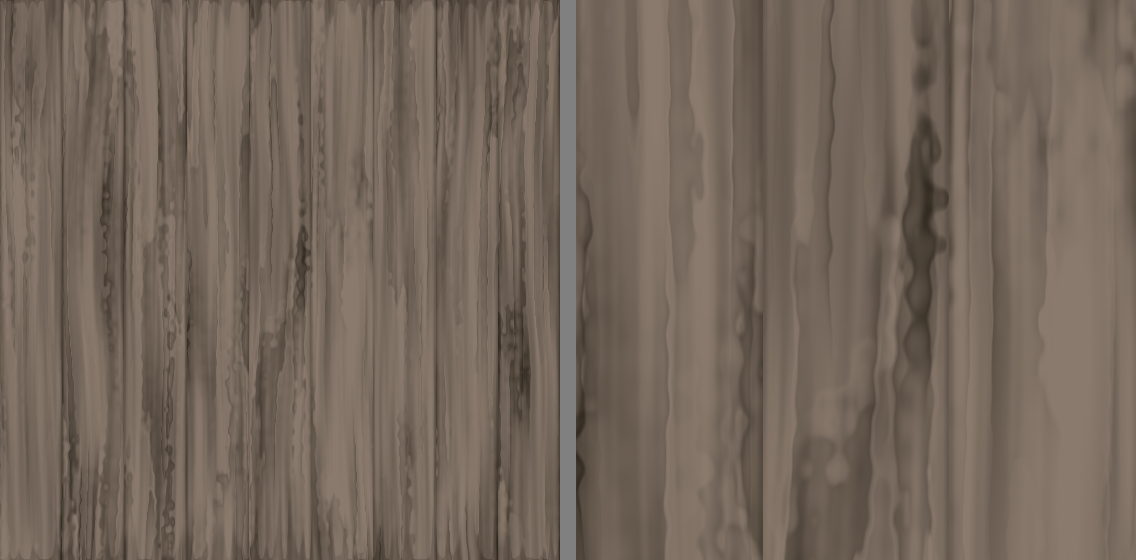
Left: the whole. Right: its middle third, enlarged.
This texture is drawn by a Shadertoy shader. Its source:

```glsl
const float PLANKS = 9.0;
const vec3 DARK_WOOD = vec3(0.31, 0.27, 0.23);
const vec3 LIGHT_WOOD = vec3(0.515, 0.455, 0.405);

float hash(vec2 p) {
    return fract(sin(dot(p, vec2(127.1, 311.7))) * 43758.5453);
}

float noise(vec2 p) {
    vec2 cell = floor(p);
    vec2 f = fract(p);
    vec2 u = f * f * (3.0 - 2.0 * f);
    float low = mix(hash(cell), hash(cell + vec2(1.0, 0.0)), u.x);
    float high = mix(hash(cell + vec2(0.0, 1.0)), hash(cell + vec2(1.0)), u.x);
    return mix(low, high, u.y);
}

// Noise centred on zero; scale sets cells per canvas across and along the grain.
float streaks(vec2 p, vec2 scale, float seed) {
    return noise(p * scale + seed * vec2(7.3, 13.7)) - 0.5;
}

// Soft tonal variation, from broad stains to fine fibres.
float grainTone(vec2 p, float seed) {
    return 0.30 * streaks(p, vec2(12.0, 3.4), seed)
         + 0.36 * streaks(p, vec2(32.0, 3.0), seed + 1.0)
         + 0.50 * streaks(p, vec2(72.0, 3.4), seed + 2.0)
         + 0.46 * streaks(p, vec2(135.0, 4.5), seed + 3.0)
         + 0.26 * streaks(p, vec2(240.0, 7.0), seed + 4.0);
}

// Long field with ragged contours; its zero level outlines the splinters.
float raggedField(vec2 p, vec2 scale, float seed) {
    return streaks(p, scale, seed)
         + 0.12 * streaks(p, vec2(100.0, 15.0), seed + 4.0)
         + 0.12 * streaks(p, vec2(150.0, 70.0), seed + 5.0);
}

// Shade that is crisp on one side of a contour and fades on the other.
float crispShade(float field, float falloff) {
    return smoothstep(0.0, 0.05, field) * exp(-max(field, 0.0) * falloff);
}

float rim(float field, float width) {
    return 1.0 - smoothstep(0.0, width, abs(field));
}

// Peeling layers with a shaded underside and an occasional pale lip.
float flakeTone(vec2 p, vec2 scale, float seed) {
    float field = raggedField(p, scale, seed);
    float visible = smoothstep(-0.1, 0.22, streaks(p, vec2(24.0, 5.0), seed + 6.0));
    float lip = rim(field + 0.04, 0.05) * visible;
    return 0.17 * lip - crispShade(field, 5.0) * mix(0.12, 0.55, visible);
}

// Deep narrow splits, confined to sparse long patches.
float crackDepth(vec2 p, float seed) {
    float field = raggedField(p, vec2(32.0, 1.6), seed + 8.0);
    float patchMask = smoothstep(0.08, 0.3, streaks(p, vec2(18.0, 4.0), seed + 9.0));
    return crispShade(field, 14.0) * patchMask;
}

// Tapering weathered strokes at both ends of the boards.
float endWear(vec2 p) {
    float edge = min(p.y, 1.0 - p.y);
    float side = step(0.5, p.y) * 9.0;
    float reach = 0.20 * pow(noise(vec2(p.x * 120.0, side)), 3.0) + 0.002;
    return 1.0 - smoothstep(reach * 0.3, reach, edge);
}

// Groove between boards, with a thin bevel beside it.
float seamTone(vec2 uv) {
    float across = uv.x * PLANKS;
    float seamId = floor(across + 0.5);
    float distanceToSeam = abs(fract(across + 0.5) - 0.5) / PLANKS;
    float strength = mix(0.5, 1.0, hash(vec2(seamId, 4.0)));
    strength *= 0.75 + 0.5 * noise(vec2(seamId * 3.7, uv.y * 7.0));
    float groove = 1.0 - smoothstep(0.0008, 0.0045, distanceToSeam);
    float shade = exp(-distanceToSeam * 190.0);
    float bevel = rim(distanceToSeam - 0.0085, 0.004);
    return strength * (0.16 * bevel - 0.48 * groove - 0.28 * shade);
}

void mainImage(out vec4 fragColor, in vec2 fragCoord) {
    vec2 uv = fragCoord / iResolution.xy;
    float seed = floor(uv.x * PLANKS) + 1.0;

    // Let the fibres sway gently.
    vec2 p = uv;
    p.x += 0.020 * streaks(uv, vec2(5.0, 2.6), seed);
    p.x += 0.004 * streaks(uv, vec2(16.0, 8.0), seed);

    // Combine the grain with surface damage.
    float tone = 0.90 + 1.05 * grainTone(p, seed);
    tone += flakeTone(p, vec2(42.0, 2.2), seed + 20.0);
    tone += flakeTone(p, vec2(78.0, 3.4), seed + 40.0);
    tone -= 1.15 * crackDepth(p, seed);
    tone -= 0.36 * endWear(uv);
    tone += seamTone(uv);

    // Flatten the highlights and keep the deepest splits brown.
    tone = tone - 0.4 * max(tone - 0.95, 0.0);
    tone = clamp(tone, -0.65, 1.12);
    fragColor = vec4(mix(DARK_WOOD, LIGHT_WOOD, tone), 1.0);
}
```
